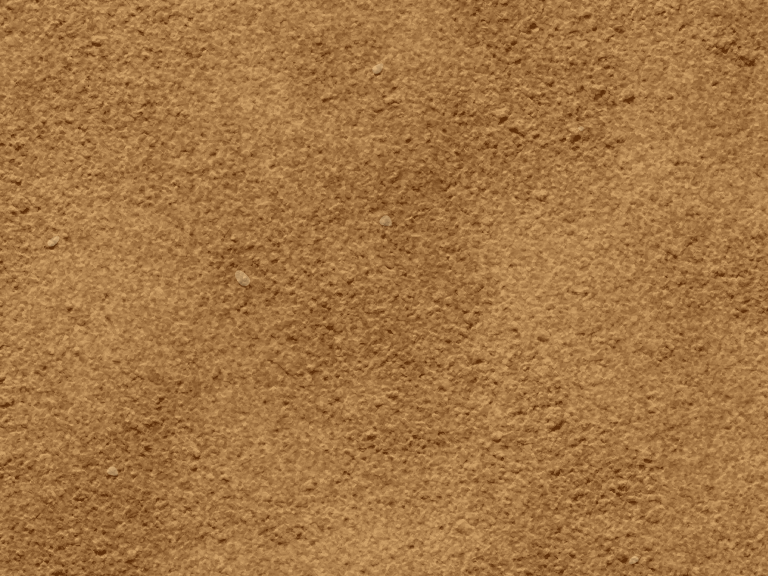
A Shadertoy shader for this texture:

```glsl
const vec3 SHADOW_SAND = vec3(0.42, 0.24, 0.085);
const vec3 LIT_SAND    = vec3(0.76, 0.58, 0.365);
const vec3 PALE_STONE  = vec3(0.86, 0.71, 0.51);

const vec2  LIGHT_DIR    = vec2(-0.20, 0.98);
const float SLOPE_STEP   = 0.0026;   // distances are in canvas heights
const float SHADOW_REACH = 0.007;
const float BASE_TONE    = 0.67;
const float RELIEF_GAIN  = 0.23;
const float SHADOW_GAIN  = 0.45;
const float PATCH_GAIN   = 0.17;
const float GRIT_GAIN    = 0.42;

const float CLOD_FREQ   = 29.0;
const float LUMP_FREQ   = 54.0;
const float CRUMB_FREQ  = 96.0;
const float GRAIN_FREQ  = 185.0;
const float CLUSTER_FREQ = 100.0;
const float CLOD_HEIGHT = 0.68;
const float CRUMB_HEIGHT = 0.5;
const float STONE_SHARE = 0.035;

vec3 hash3(vec2 cell) {
    vec3 q = fract(cell.xyx * vec3(0.1031, 0.1030, 0.0973));
    q += dot(q, q.yxz + 33.33);
    return fract((q.xxy + q.yzz) * q.zyx);
}

// Layered, turned sines for broad irregular patches
float waves(vec2 p) {
    float sum = 0.0, amp = 0.5;
    for (int i = 0; i < 5; i++) {
        sum += amp * sin(p.x + 1.3 * sin(p.y));
        p = mat2(0.28, 0.96, -0.96, 0.28) * p * 1.7 + vec2(2.3, 5.1);
        amp *= 0.6;
    }
    return sum;
}

float roughness(vec2 p) {
    return mix(0.12, 1.0, smoothstep(-0.7, 0.7, waves(p * 7.5 + vec2(1.7, 4.2))));
}

// Scattered domes: x = height in cells, y = random id of the tallest
vec2 domes(vec2 p, float presence) {
    p += 0.08 * sin(p.yx * 5.0 + vec2(0.0, 1.7));
    vec2 cell = floor(p), best = vec2(0.0);
    for (int y = -1; y <= 1; y++)
    for (int x = -1; x <= 1; x++) {
        vec2 c = cell + vec2(x, y);
        vec3 rnd = hash3(c);
        vec3 form = hash3(c + 71.0);
        float radius = mix(0.20, 0.50, form.x * form.x);
        radius *= smoothstep(0.0, 0.12, presence - rnd.z);
        vec2 off = (p - c - rnd.xy) * vec2(1.0, mix(1.0, 1.35, form.y));
        float height = radius - dot(off, off) / max(radius, 0.001);
        if (height > best.x) best = vec2(height, form.z);
    }
    return best;
}

// Soft cellular noise: random cell values blended around jittered centres
float grit(vec2 p) {
    vec2 cell = floor(p);
    float sum = 0.0, total = 0.0;
    for (int y = -1; y <= 1; y++)
    for (int x = -1; x <= 1; x++) {
        vec2 c = cell + vec2(x, y);
        vec3 rnd = hash3(c + 19.0);
        vec2 off = p - c - rnd.xy;
        float weight = exp(-8.0 * dot(off, off));
        sum += weight * rnd.z;
        total += weight;
    }
    return sum / total;
}

vec2 clods(vec2 p, float rough) {
    return domes(p * CLOD_FREQ, 0.02 + 0.32 * rough);
}

float surface(vec2 p) {
    float rough = roughness(p);
    float h = 0.010 * waves(p * vec2(13.0, 14.0));
    h += CLOD_HEIGHT * clods(p, rough).x / CLOD_FREQ;
    h += CLOD_HEIGHT * domes(p * LUMP_FREQ + 7.3, 0.05 + 0.45 * rough).x / LUMP_FREQ;
    h += CRUMB_HEIGHT * domes(p * CRUMB_FREQ + 3.1, 0.25 + 0.6 * rough).x / CRUMB_FREQ;
    float coarse = mix(0.8, 1.1, rough);
    h += 0.0046 * coarse * grit(p * GRAIN_FREQ);
    h += 0.0060 * coarse * grit(p * CLUSTER_FREQ * vec2(0.9, 1.1) + 11.7);
    return h;
}

void mainImage(out vec4 fragColor, in vec2 fragCoord) {
    vec2 p = fragCoord / iResolution.y;

    // Slope light and short cast shadows
    float h = surface(p);
    float slope = (h - surface(p + LIGHT_DIR * SLOPE_STEP)) / SLOPE_STEP;
    float rise = surface(p + LIGHT_DIR * SHADOW_REACH) - h;
    float shadow = smoothstep(0.0025, 0.009, rise);

    // Smooth areas and faint downhill streaks are paler
    float rough = roughness(p);
    float patches = 0.55 - rough + 0.7 * waves(p * vec2(7.0, 3.5) + 8.0);

    // Single grains vary in tone
    float speckle = grit(p * GRAIN_FREQ * 1.1 + 41.0)
                  + 0.7 * grit(p * CLUSTER_FREQ + 23.0) - 0.85;

    float tone = BASE_TONE + RELIEF_GAIN * slope - SHADOW_GAIN * shadow
               + PATCH_GAIN * patches + GRIT_GAIN * speckle;
    tone = clamp(tone, -0.15, 1.15);
    vec3 color = mix(SHADOW_SAND, LIT_SAND, tone);

    // A few clods are pale stones
    vec2 clod = clods(p, rough);
    float stone = step(1.0 - STONE_SHARE, clod.y) * smoothstep(0.02, 0.14, clod.x);
    color = mix(color, PALE_STONE * mix(0.72, 1.0, tone), 0.65 * stone);

    fragColor = vec4(clamp(color, 0.0, 1.0), 1.0);
}
```
